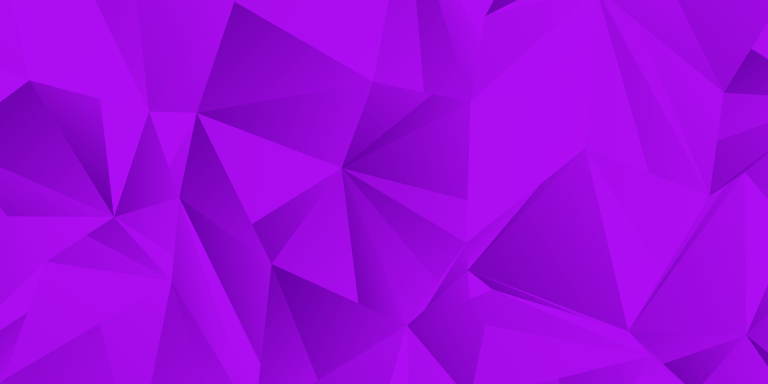
This background is drawn by a Shadertoy shader. Its source:

```glsl
// Low-poly sheet of violet facets, each with its own soft linear gradient.
// A jittered cellular lattice gives the corners; every quad is cut along a valid
// diagonal, some triangles are cut again, and edges are blended by coverage.

const float ROWS = 3.5;           // lattice cells per canvas height
const float JITTER = 0.94;        // corner scatter, below 1 keeps the mesh unfolded
const float TILT = 0.38;          // lattice rotation in radians
const float SPLIT_CHANCE = 0.48;  // share of triangles cut in two
const float LIGHT_SPREAD = 1.0;   // gradient angle range around the horizontal
const float SHADE_MIN = 0.03;     // shade at the dark end of the palest facet
const float SHADE_RANGE = 0.98;   // extra shade of the darkest facet
const float FADE = 0.75;          // part of the shade lost across a facet
const vec3 BRIGHT = vec3(0.685, 0.052, 0.955);
const vec3 DEEP = vec3(0.38, 0.0, 0.63);

float hash(vec2 p) {
    vec3 q = fract(vec3(p.xyx) * 0.1031);
    q += dot(q, q.yzx + 33.33);
    return fract((q.x + q.y) * q.z);
}

float cross2(vec2 a, vec2 b) { return a.x * b.y - a.y * b.x; }

// Twice the signed area, positive when counter-clockwise
float area2(vec2 a, vec2 b, vec2 c) { return cross2(b - a, c - a); }

// Signed distance to the line a-b, positive on its left
float leftOf(vec2 p, vec2 a, vec2 b) {
    return area2(a, b, p) / max(length(b - a), 1e-4);
}

mat2 latticeTurn() {
    float c = cos(TILT), s = sin(TILT);
    return mat2(c, s, -s, c);
}

vec2 corner(vec2 cell) {
    vec2 r = vec2(hash(cell + 11.7), hash(cell + 73.1));
    return cell + (r - 0.5) * JITTER;
}

// Adds one facet: rgb weighted by coverage, coverage in w
void addFacet(inout vec4 sum, vec2 p, vec2 a, vec2 b, vec2 c, vec2 id, float px) {
    float inside = min(leftOf(p, a, b), min(leftOf(p, b, c), leftOf(p, c, a)));
    float coverage = clamp(0.5 + inside / px, 0.0, 1.0);
    if (coverage <= 0.0) return;

    // Gradient from the dark left side to the light right side
    float angle = (hash(id + 5.3) * 2.0 - 1.0) * LIGHT_SPREAD;
    vec2 dir = latticeTurn() * vec2(cos(angle), sin(angle));
    vec3 along = vec3(dot(a, dir), dot(b, dir), dot(c, dir));
    float low = min(along.x, min(along.y, along.z));
    float high = max(along.x, max(along.y, along.z));
    float u = clamp((dot(p, dir) - low) / max(high - low, 1e-4), 0.0, 1.0);

    float depth = hash(id + 41.9);
    float shade = (SHADE_MIN + SHADE_RANGE * depth * depth) * (1.0 - FADE * u);
    sum += vec4(mix(BRIGHT, DEEP, shade), 1.0) * coverage;
}

// Adds a triangle, whole or cut from a random corner
void addTriangle(inout vec4 sum, vec2 p, vec2 a, vec2 b, vec2 c, vec2 id, float px) {
    if (hash(id + 2.9) > SPLIT_CHANCE) {
        addFacet(sum, p, a, b, c, id, px);
        return;
    }
    float pick = hash(id + 19.7) * 3.0;
    vec2 apex = pick < 1.0 ? a : pick < 2.0 ? b : c;
    vec2 left = pick < 1.0 ? b : pick < 2.0 ? c : a;
    vec2 right = pick < 1.0 ? c : pick < 2.0 ? a : b;
    vec2 cut = mix(left, right, mix(0.25, 0.75, hash(id + 29.3)));
    addFacet(sum, p, apex, left, cut, id, px);
    addFacet(sum, p, apex, cut, right, id + vec2(0.0, 1.0), px);
}

void mainImage(out vec4 fragColor, in vec2 fragCoord) {
    float px = ROWS / iResolution.y;
    vec2 p = latticeTurn() * (fragCoord * px) + 20.0;
    vec2 home = floor(p);
    vec4 sum = vec4(0.0);

    // Scattered corners reach at most one cell away
    for (int j = -1; j <= 1; j++)
    for (int i = -1; i <= 1; i++) {
        vec2 cell = home + vec2(i, j);
        vec2 a = corner(cell);
        vec2 b = corner(cell + vec2(1.0, 0.0));
        vec2 c = corner(cell + vec2(1.0, 1.0));
        vec2 d = corner(cell + vec2(0.0, 1.0));

        // Use a random diagonal unless only one lies inside the quad
        bool acFits = min(area2(a, b, c), area2(a, c, d)) > 0.0;
        bool bdFits = min(area2(a, b, d), area2(b, c, d)) > 0.0;
        bool useAC = acFits && (!bdFits || hash(cell + 57.1) < 0.5);
        vec2 id = cell * 3.0;
        addTriangle(sum, p, a, b, useAC ? c : d, id, px);
        addTriangle(sum, p, useAC ? a : b, c, d, id + vec2(1.0, 0.0), px);
    }
    fragColor = vec4(sum.rgb / max(sum.w, 1e-4), 1.0);
}
```
